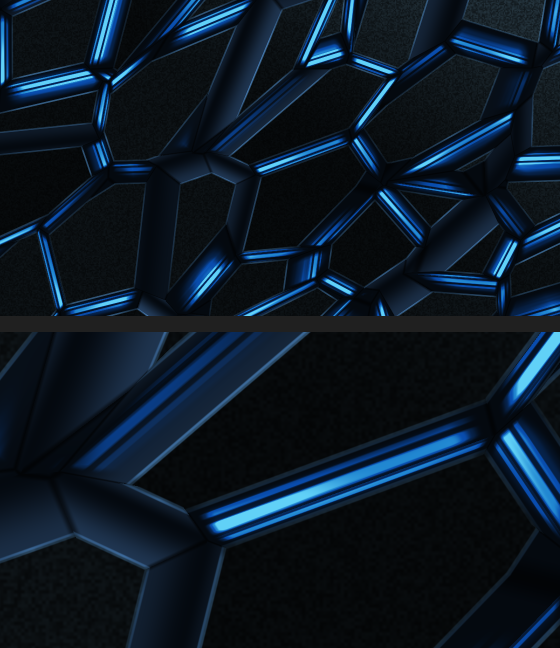
Top, the full canvas; bottom, a detail of the centre.
A Shadertoy shader for this background:

```glsl
// Dark faceted plates parted by bevelled channels with blue light streaks.
// A stretched power diagram gives the plates; each border gets a mitred wall
// whose width, glow and rim light come from a hash shared by both its sides.

vec3 hash3(vec2 p) {
    vec3 a = fract(p.xyx * vec3(0.1031, 0.1030, 0.0973) + 0.37);
    a += dot(a, a.yxz + 33.33);
    return fract((a.xxy + a.yzz) * a.zyx);
}

float valueNoise(vec2 p) {
    vec2 i = floor(p), f = fract(p);
    f *= f * (3.0 - 2.0 * f);
    return mix(mix(hash3(i).x, hash3(i + vec2(1, 0)).x, f.x),
               mix(hash3(i + vec2(0, 1)).x, hash3(i + vec2(1, 1)).x, f.x), f.y);
}

// Crisp line of the given half width
float line(float x, float halfWidth) {
    return 1.0 - smoothstep(0.6 * halfWidth, 1.3 * halfWidth, abs(x));
}

// Site position in xy, power weight in z
vec3 site(vec2 id) {
    vec3 h = hash3(id);
    return vec3(id - 0.15 + 1.3 * h.xy, 0.45 * h.z);
}

float power(vec3 s, vec2 q) {
    vec2 r = s.xy - q;
    return dot(r, r) - s.z;
}

// Light level 0..1 to colour, from black steel to pale cyan
vec3 blueRamp(float light) {
    vec3 c = mix(vec3(0.015, 0.035, 0.06), vec3(0.025, 0.13, 0.28), smoothstep(0.0, 0.25, light));
    c = mix(c, vec3(0.035, 0.3, 0.68), smoothstep(0.22, 0.48, light));
    c = mix(c, vec3(0.13, 0.53, 0.82), smoothstep(0.5, 0.72, light));
    return mix(c, vec3(0.38, 0.82, 0.97), smoothstep(0.72, 0.95, light));
}

vec3 scene(vec2 uv, float aspect) {
    // Cells are drawn out along a shallow rising diagonal
    mat2 stretch = 3.4 * mat2(0.95, -0.26, -0.26, 1.12);
    vec2 q = stretch * uv + vec2(17.3, 41.6);

    // Owning cell
    vec2 base = floor(q), id = base;
    float best = 1e5;
    for (int y = -2; y <= 2; y++)
    for (int x = -2; x <= 2; x++) {
        vec2 g = base + vec2(x, y);
        float v = power(site(g), q);
        if (v < best) { best = v; id = g; }
    }
    vec3 own = site(id);

    // Wall with the least relative distance, and the runner-up for the mitre
    float rel = 1e5, nextRel = 1e5, dist = 0.0, width = 1.0, along = 0.0;
    bool wide = false;
    vec3 edge = vec3(0);
    for (int y = -3; y <= 3; y++)
    for (int x = -3; x <= 3; x++) {
        if (x == 0 && y == 0) continue;
        vec2 g = id + vec2(x, y);
        vec3 other = site(g);
        vec2 grad = stretch * (other.xy - own.xy);
        float d = 0.5 * (power(other, q) - best) / length(grad);
        vec3 h = hash3(id + g + 7.5);
        vec2 n = normalize(grad);
        bool isWide = (dot(n, vec2(0.35, 0.94)) > 0.0) == (h.y > 0.4);
        float w = mix(0.035, 0.135, h.x) * (isWide ? 0.74 : 0.26);
        float r = d / w;
        if (r < rel) {
            nextRel = rel;
            rel = r; dist = d; width = w; edge = h; wide = isWide;
            along = dot(uv, vec2(-n.y, n.x));
        } else {
            nextRel = min(nextRel, r);
        }
    }

    // Plate: grainy steel, each tilted a little, paler to the upper right
    float tone = 0.45 + 0.5 * hash3(id + 3.1).y
               + 1.5 * smoothstep(1.15, 2.2, uv.x / aspect * 1.2 + uv.y);
    float grain = 0.6 + 0.8 * valueNoise(uv * 270.0);
    vec3 plate = vec3(0.046, 0.066, 0.078) * tone * grain;

    // Wall: soft glow and sharp streaks, ending shortly before the corners
    float corner = smoothstep(0.15, 0.95, nextRel - rel);
    float lit = smoothstep(0.22, 0.42, edge.z) * corner;
    lit *= 0.84 + 0.28 * sin(along * 10.0 + edge.x * 40.0);
    float brushed = 0.8 + 0.4 * valueNoise(vec2(dist * 190.0, along * 3.0) + edge.xy * 50.0);
    float light;
    if (wide) {
        float glow = 0.66 * smoothstep(1.0, 0.2, rel) * brushed;
        float inside = step(dist, 0.9 * width);
        float streak = line(dist - 0.010, 0.0055) + 0.6 * line(dist - 0.025, 0.003);
        float gap = 1.0 - 0.65 * line(dist - 0.0185, 0.003) - 0.7 * line(dist, 0.003);
        light = lit * (glow * gap + 0.6 * streak * inside);
    } else {
        light = lit * (0.3 * (1.0 - rel) + 0.5 * line(dist - 0.005, 0.0022));
    }
    vec3 wall = blueRamp(light);
    float sheen = (1.0 - smoothstep(0.22, 0.42, edge.z)) * smoothstep(0.0, 1.0, rel);
    wall += vec3(0.13, 0.21, 0.31) * sheen * edge.y * (wide ? 1.0 : 0.5);
    wall *= 0.4 + 0.6 * smoothstep(0.0, 0.1, nextRel - rel);

    // Rim light where the wall meets the plate
    vec3 color = mix(wall, plate, smoothstep(-0.001, 0.001, dist - width));
    float rim = line(dist - width, 0.0026) * mix(0.25, 1.0, edge.y);
    return color + vec3(0.19, 0.34, 0.48) * rim * (0.5 + 0.5 * corner);
}

void mainImage(out vec4 fragColor, in vec2 fragCoord) {
    vec3 sum = vec3(0);
    for (int i = 0; i < 4; i++) {
        vec2 offset = vec2(i & 1, i >> 1) * 0.5 - 0.25;
        sum += scene((fragCoord + offset) / iResolution.y, iResolution.x / iResolution.y);
    }
    fragColor = vec4(sum / 4.0, 1.0);
}
```
